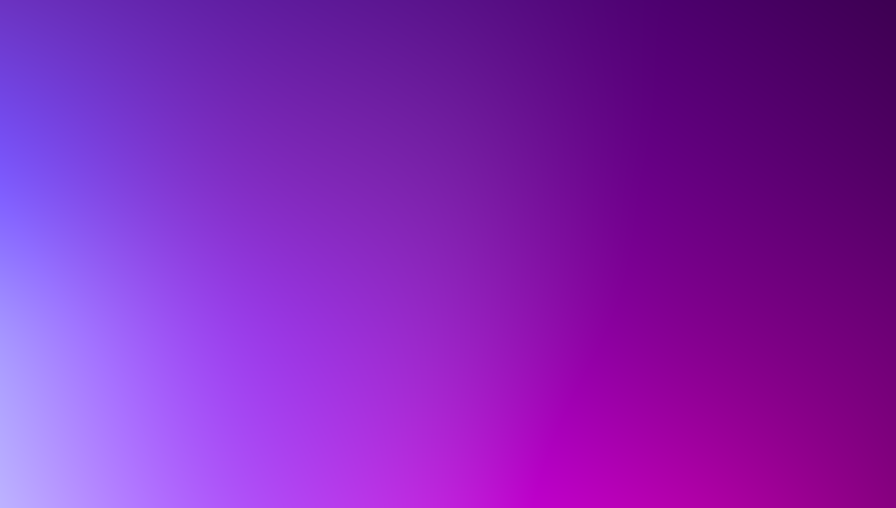
Give the GLSL for this background, as a Shadertoy shader.

```glsl
const int COLUMNS = 5;
const int ROWS = 4;

// Colour stops from left to right, at four evenly spaced heights.
// Negative green values fall off to pure magenta along a soft fold.
const vec3 BOTTOM[COLUMNS] = vec3[](
    vec3(0.74, 0.70, 1.02), vec3(0.69, 0.34, 0.98), vec3(0.75, 0.13, 0.86),
    vec3(0.71, -0.20, 0.68), vec3(0.53, -0.20, 0.50));
const vec3 LOWER[COLUMNS] = vec3[](
    vec3(0.65, 0.59, 1.04), vec3(0.61, 0.26, 0.93), vec3(0.60, 0.14, 0.77),
    vec3(0.53, -0.05, 0.58), vec3(0.43, -0.10, 0.46));
const vec3 UPPER[COLUMNS] = vec3[](
    vec3(0.48, 0.34, 0.98), vec3(0.50, 0.18, 0.77), vec3(0.47, 0.12, 0.65),
    vec3(0.40, -0.01, 0.51), vec3(0.32, -0.02, 0.39));
const vec3 TOP[COLUMNS] = vec3[](
    vec3(0.42, 0.20, 0.76), vec3(0.38, 0.12, 0.64), vec3(0.35, 0.07, 0.54),
    vec3(0.30, 0.00, 0.43), vec3(0.24, -0.01, 0.32));

// Catmull-Rom curve from b to c.
vec3 spline(vec3 a, vec3 b, vec3 c, vec3 d, float t) {
    vec3 slope = c - a;
    vec3 bend = 2.0 * a - 5.0 * b + 4.0 * c - d;
    vec3 twist = 3.0 * (b - c) + d - a;
    return b + 0.5 * t * (slope + t * (bend + t * twist));
}

// Smooth horizontal blend, with straight extrapolation past either end.
vec3 blendRow(vec3 stops[COLUMNS], float x) {
    float position = clamp(x, 0.0, 1.0) * float(COLUMNS - 1);
    int i = min(int(position), COLUMNS - 2);
    vec3 left = stops[i];
    vec3 right = stops[i + 1];
    vec3 before = i > 0 ? stops[max(i - 1, 0)] : 2.0 * left - right;
    vec3 after = i < COLUMNS - 2 ? stops[min(i + 2, COLUMNS - 1)] : 2.0 * right - left;
    return spline(before, left, right, after, position - float(i));
}

// Smooth vertical blend between the four horizontal gradients.
vec3 meshGradient(vec2 uv) {
    vec3 bottom = blendRow(BOTTOM, uv.x);
    vec3 lower = blendRow(LOWER, uv.x);
    vec3 upper = blendRow(UPPER, uv.x);
    vec3 top = blendRow(TOP, uv.x);
    float height = uv.y * float(ROWS - 1);
    if (height < 1.0) return spline(2.0 * bottom - lower, bottom, lower, upper, height);
    if (height < 2.0) return spline(bottom, lower, upper, top, height - 1.0);
    return spline(lower, upper, top, 2.0 * top - upper, height - 2.0);
}

void mainImage(out vec4 fragColor, in vec2 fragCoord) {
    vec2 uv = fragCoord / iResolution.xy;
    fragColor = vec4(clamp(meshGradient(uv), 0.0, 1.0), 1.0);
}
```
